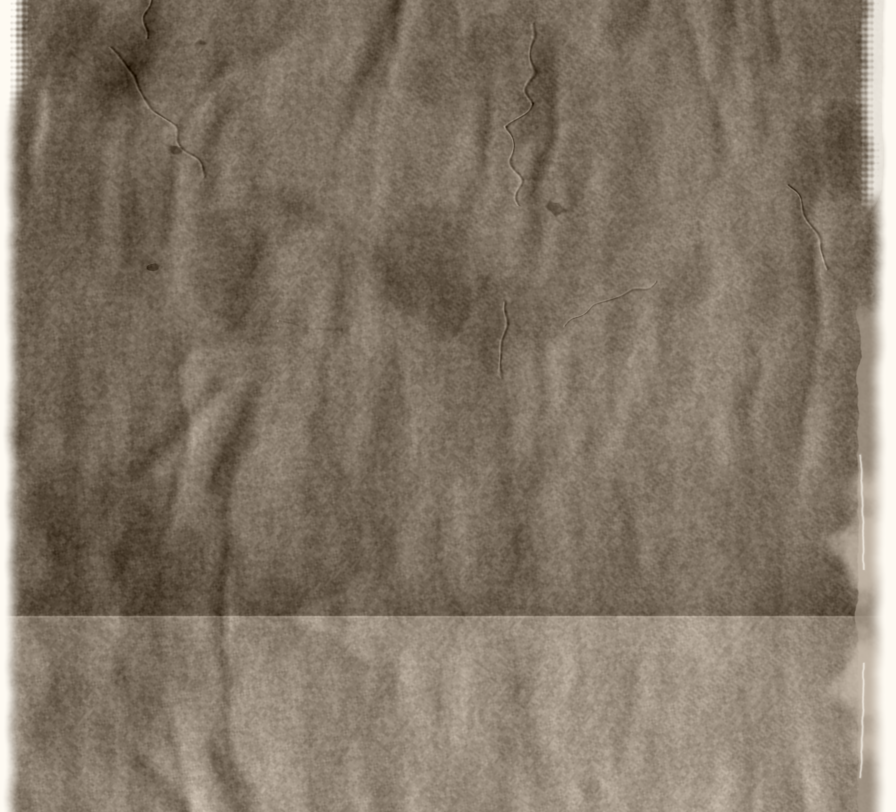
This background is drawn by a Shadertoy shader. Its source:

```glsl
#define FOLD_Y 0.241
#define ASPECT 1.103
#define RELIEF 0.38
#define MOTTLE 0.20
#define GRAIN 0.085
#define STAIN 0.09
#define REFLECT_LIFT 0.105
#define DARK vec3(0.33, 0.28, 0.22)
#define LIGHT vec3(0.63, 0.58, 0.52)
#define PALE vec3(0.82, 0.77, 0.71)
#define GLOW vec3(0.995, 0.98, 0.95)

// Blots as center and radius, cracks as end points
const vec4 blots[9] = vec4[9](
    vec4(0.14, 0.93, 0.09, 0.07), vec4(0.29, 0.67, 0.055, 0.09), vec4(0.53, 0.67, 0.06, 0.08),
    vec4(0.63, 0.91, 0.10, 0.08), vec4(1.03, 0.81, 0.065, 0.06), vec4(0.84, 0.66, 0.04, 0.04),
    vec4(0.09, 0.37, 0.12, 0.06), vec4(0.24, 0.30, 0.12, 0.06), vec4(0.63, 0.60, 0.06, 0.07));
const vec4 cracks[9] = vec4[9](
    vec4(0.655, 0.97, 0.651, 0.87), vec4(0.628, 0.84, 0.639, 0.75), vec4(0.18, 1.0, 0.176, 0.95),
    vec4(0.136, 0.943, 0.25, 0.784), vec4(0.345, 0.60, 0.417, 0.588), vec4(0.625, 0.63, 0.612, 0.54),
    vec4(0.69, 0.60, 0.805, 0.655), vec4(0.97, 0.77, 1.02, 0.67), vec4(0.651, 0.87, 0.628, 0.84));

float hash(vec2 p) {
    return fract(sin(dot(p, vec2(127.1, 311.7))) * 43758.5453);
}

float noise(vec2 p) {
    vec2 i = floor(p), f = fract(p);
    f = f * f * (3.0 - 2.0 * f);
    return mix(mix(hash(i), hash(i + vec2(1, 0)), f.x),
               mix(hash(i + vec2(0, 1)), hash(i + vec2(1, 1)), f.x), f.y);
}

float fbm(vec2 p) {
    float sum = 0.0, amp = 0.5;
    for (int i = 0; i < 5; i++) {
        sum += amp * noise(p);
        p = mat2(1.6, 1.2, -1.2, 1.6) * p + 7.3;
        amp *= 0.5;
    }
    return sum;
}

// Height of the crumpled sheet, stretched along the vertical
float creases(vec2 p) {
    p.x += 0.09 * fbm(p * 5.0) + 0.12 * p.y * (noise(p * 2.0) - 0.8);
    float ridge = 1.0 - abs(2.0 * noise(p * vec2(14.0, 6.0) + 31.0) - 1.0);
    return 0.4 * noise(p * vec2(17.0, 5.5)) + 0.3 * noise(p * vec2(38.0, 13.0) + 9.0)
        + 0.35 * ridge * ridge;
}

float segment(vec2 p, vec2 a, vec2 b) {
    vec2 ab = b - a;
    return length(p - a - ab * clamp(dot(p - a, ab) / dot(ab, ab), 0.0, 1.0));
}

float softFold(vec2 p, vec2 a, vec2 b, float width) {
    float d = segment(p + 0.03 * (noise(p * 18.0) - 0.5), a, b) / width;
    return exp(-d * d);
}

float spot(vec2 p, vec2 center, float radius) {
    float d = length((p - center) * vec2(0.8, 1.3)) + 0.01 * (noise(p * 130.0) - 0.5);
    return 1.0 - smoothstep(0.5 * radius, radius, d);
}

void mainImage(out vec4 fragColor, in vec2 fragCoord) {
    vec2 uv = fragCoord / iResolution.xy, raw = uv * vec2(ASPECT, 1.0);
    float px = 1.0 / iResolution.y;
    float below = 1.0 - smoothstep(-px, px, uv.y - FOLD_Y);
    vec2 p = vec2(raw.x, FOLD_Y + abs(raw.y - FOLD_Y));

    // Sheet tone: relief, clouds and vertical streaks
    float tone = 0.415 + RELIEF * (creases(p) - creases(p + vec2(0.011, -0.007)));
    tone += MOTTLE * (fbm(p * vec2(7.0, 4.0) + 3.0) - 0.48);
    tone += 0.12 * (fbm(p * vec2(45.0, 12.0)) - 0.48);
    tone += 0.035 * exp(-8.0 * dot(p - vec2(0.68, 0.42), p - vec2(0.68, 0.42)));
    tone -= 0.02 * smoothstep(0.75, 1.0, p.y) + 0.04 * smoothstep(0.95, 1.07, p.x);
    tone -= 0.04 * (1.0 - smoothstep(0.0, 0.15, p.x));

    // Ragged blots with darker rims
    float ragged = 1.1 * (fbm(p * 22.0) - 0.5);
    for (int i = 0; i < 9; i++) {
        float d = length((p - blots[i].xy) / blots[i].zw) + ragged;
        float rim = exp(-60.0 * (d - 0.85) * (d - 0.85));
        tone -= STAIN * (i < 5 ? 1.0 : 0.6) * (1.0 - smoothstep(0.35, 1.1, d) + 0.3 * rim);
    }

    // Broad folds
    tone -= 0.10 * softFold(p, vec2(0.27, 0.53), vec2(0.17, 0.42), 0.012);
    tone += 0.07 * softFold(p, vec2(0.29, 0.53), vec2(0.19, 0.41), 0.012);
    tone -= 0.08 * softFold(p, vec2(0.31, 0.52), vec2(0.26, 0.40), 0.010);
    tone -= 0.06 * softFold(p, vec2(0.34, 0.77), vec2(0.47, 0.65), 0.018);

    // Thin cracks, lit on one side and shaded on the other
    vec2 bent = p + 0.014 * (vec2(noise(p * 45.0), noise(p * 45.0 + 8.0)) - 0.5);
    for (int i = 0; i < 9; i++) {
        float lit = segment(bent, cracks[i].xy, cracks[i].zw);
        float shade = segment(bent - vec2(0.0025, 0.0), cracks[i].xy, cracks[i].zw);
        tone += 0.12 * exp(-lit * lit * 4e5) - 0.14 * exp(-shade * shade * 3e5);
    }
    tone -= 0.15 * (spot(p, vec2(0.687, 0.744), 0.012) + spot(p, vec2(0.216, 0.816), 0.010)
        + spot(p, vec2(0.187, 0.672), 0.007) + spot(p, vec2(0.247, 0.947), 0.008));

    // Shade above the fold, paler mirrored floor below it
    tone -= 0.065 * (1.0 - below) * exp(-(p.y - FOLD_Y) * 22.0);
    tone += below * (REFLECT_LIFT + 0.03 * smoothstep(0.0, FOLD_Y, uv.y));
    tone += 0.08 * exp(-pow((uv.y - FOLD_Y) / 0.0015, 2.0));
    vec2 grainPos = mat2(0.8, 0.6, -0.6, 0.8) * raw;
    tone += GRAIN * (noise(grainPos * 390.0) + noise(grainPos * 210.0 + 5.0) - 1.0);
    vec3 color = DARK + (LIGHT - DARK) * (tone - 0.28) / 0.30;

    // Torn right margin: grey strip, pale patch, woven top
    float rag = 0.016 * (fbm(p * vec2(9.0, 26.0)) - 0.5);
    float strip = smoothstep(1.055, 1.058, p.x + rag) * (1.0 - smoothstep(0.60, 0.64, p.y));
    color = mix(color, LIGHT, 0.8 * strip);
    float torn = length((p - vec2(1.07, 0.34)) / vec2(0.05, 0.09)) + 1.2 * (fbm(p * 30.0) - 0.5);
    color = mix(color, PALE, 0.7 - 0.7 * smoothstep(0.3, 1.1, torn));
    float edgeLine = segment(p + rag * 0.6, vec2(1.06, 0.44), vec2(1.064, 0.30));
    color = mix(color, GLOW, 0.6 * exp(-edgeLine * edgeLine * 4e5));
    float weave = 0.5 + 0.25 * (sin(p.x * 800.0) + sin(p.y * 800.0));
    float woven = smoothstep(0.73, 0.77, p.y) * smoothstep(1.060, 1.082, p.x + rag + 0.008 * weave);

    // Burnt white borders
    float topLeft = smoothstep(0.84, 0.92, p.y);
    float left = p.x + 0.5 * rag - 0.009 * topLeft * (0.5 + weave);
    float glow = max(1.0 - smoothstep(0.004, 0.027, left), 0.85 * woven);
    glow = max(glow, smoothstep(1.068, 1.092, p.x + 0.4 * rag));
    fragColor = vec4(clamp(mix(color, GLOW, glow), 0.0, 1.0), 1.0);
}
```
